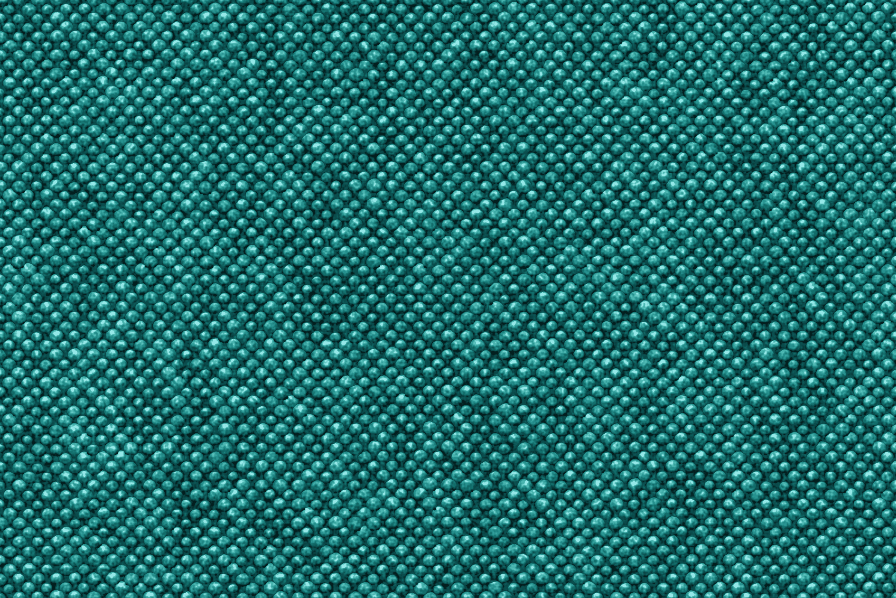
Write a WebGL 2 fragment shader that draws this texture.

```glsl
#version 300 es
precision highp float;
// Teal woven cloth: two interleaved grids of rounded thread bumps, 48 across
// and 32 down each, over dark gaps crossed by thin threads. Bump size, place
// and brightness vary by hash, and gradient noise adds fibre and mottling.
uniform vec2 u_resolution;
out vec4 fragColor;

vec2 hash2(vec2 p) {
  vec3 q = fract(p.xyx * vec3(0.1031, 0.1030, 0.0973));
  q += dot(q, q.yzx + 33.33);
  return fract((q.xx + q.yz) * q.zy);
}

float gradientDot(vec2 cell, vec2 offset) {
  float angle = 6.2832 * hash2(cell + 71.0).x;
  return dot(vec2(cos(angle), sin(angle)), offset);
}

// Gradient noise, roughly -0.7 to 0.7
float gradientNoise(vec2 p) {
  vec2 i = floor(p), f = fract(p);
  vec2 u = f * f * f * (f * (f * 6.0 - 15.0) + 10.0);
  float low = mix(gradientDot(i, f), gradientDot(i + vec2(1, 0), f - vec2(1, 0)), u.x);
  float high = mix(gradientDot(i + vec2(0, 1), f - vec2(0, 1)),
                   gradientDot(i + 1.0, f - 1.0), u.x);
  return mix(low, high, u.y);
}

// Dyed-thread colour from deep shadow (0) to highlight (1)
vec3 tealRamp(float tone) {
  vec3 color = mix(vec3(0.01, 0.12, 0.12), vec3(0.04, 0.30, 0.30), smoothstep(0.0, 0.23, tone));
  color = mix(color, vec3(0.07, 0.43, 0.42), smoothstep(0.23, 0.43, tone));
  color = mix(color, vec3(0.15, 0.57, 0.56), smoothstep(0.43, 0.65, tone));
  color = mix(color, vec3(0.29, 0.71, 0.69), smoothstep(0.65, 0.84, tone));
  return mix(color, vec3(0.58, 0.91, 0.91), smoothstep(0.84, 1.02, tone));
}

void main() {
  vec2 uv = gl_FragCoord.xy / u_resolution.y;
  vec2 p = uv * 32.0;
  float pixel = 32.0 / u_resolution.y;
  float fibre = gradientNoise(p * 3.7) + 0.9 * gradientNoise(p * 6.3 + 19.0);

  // Slight bending of the weave
  p += 0.12 * vec2(gradientNoise(uv * 5.0), gradientNoise(uv * 5.0 + 40.0));

  // Shadowed gaps with thin upright threads
  float thread = 0.5 + 0.5 * cos(12.5664 * p.x);
  float tone = 0.06 + 0.14 * thread + 0.30 * fibre;

  // One bump per cell of each of the two staggered grids
  for (int k = 0; k < 2; k++) {
    vec2 grid = p + 0.5 * float(k);
    vec2 id = floor(grid);
    vec2 rnd = hash2(id + 137.0 * float(k));
    vec2 d = fract(grid) - 0.5 - 0.08 * (rnd - 0.5);
    float slub = gradientNoise(vec2(id.x * 0.63, id.y * 0.09) + 9.0 * float(k));
    float radius = clamp(0.33 + 0.11 * (rnd.x - 0.5) + 0.06 * slub, 0.25, 0.40);

    // Flattened dome with a fuzzy edge, lit from above and a little from the left
    float dist = length(d * vec2(0.95, 1.05)) + 0.06 * fibre;
    float cover = 1.0 - smoothstep(-0.6 * pixel, 0.6 * pixel, dist - radius);
    float rim = smoothstep(0.6, 1.05, dist / radius);
    float light = dot(d / radius, vec2(-0.08, 0.34));
    float glint = exp(-9.0 * dot(d - vec2(-0.03, 0.13), d - vec2(-0.03, 0.13)) / radius);
    float bump = 0.54 + light + 0.22 * glint - 0.20 * rim;
    bump += 0.16 * (rnd.y - 0.5) + 0.42 * fibre;
    tone = mix(tone, bump, cover);
  }

  // Broad mottling and a faint lift toward the sides
  tone += 0.03 * gradientNoise(uv * vec2(7.0, 4.0) + 3.0);
  tone += 0.05 * abs(uv.x * u_resolution.y / u_resolution.x - 0.5);
  fragColor = vec4(tealRamp(clamp(tone, 0.0, 1.02)), 1.0);
}
```
